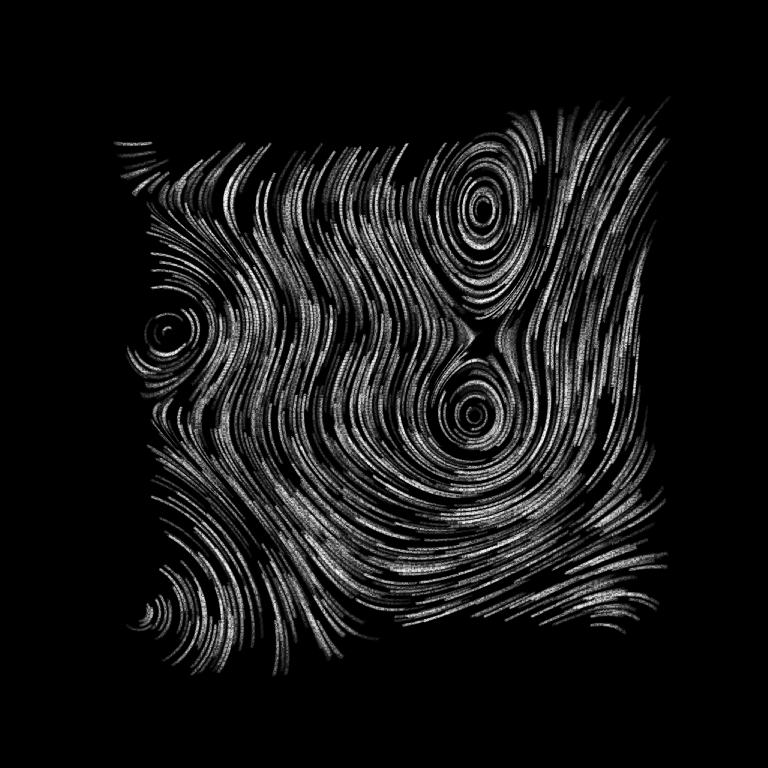
Write a Shadertoy shader that draws this background.

```glsl
// Grainy white particle trails drifting through a field of vortices on black.
#define STEPS 38
#define STEP_LENGTH 0.0033
#define SEED_CELLS 180.0
#define SEED_CHANCE 0.092
#define SLOW_SPEED 2.3
#define GAIN 0.95
#define GRAIN_CELLS 512.0
#define SEED_LOW vec2(0.187, 0.185)
#define SEED_HIGH vec2(0.828, 0.815)

float hash(vec2 p) {
    return fract(sin(dot(p, vec2(127.1, 311.7))) * 43758.5);
}

// Gradient of one Gaussian hill (height > 0) or hollow (height < 0).
vec2 slope(vec2 p, vec2 center, vec2 size, float height) {
    vec2 d = (p - center) / size;
    return -height * exp(-0.5 * dot(d, d)) * d / size;
}

// Velocity along the contours of the stream function.
vec2 flow(vec2 p) {
    // Broad valley with two hollows, which carries the main U-shaped stream
    vec2 g = slope(p, vec2(0.62, 0.68), vec2(0.25, 0.34), -1.0);
    g += slope(p, vec2(0.632, 0.715), vec2(0.06, 0.09), -0.38);
    g += slope(p, vec2(0.628, 0.438), vec2(0.07), -0.44);
    // Ripples that give the left arm its S-bend
    g += slope(p, vec2(0.45, 0.76), vec2(0.08), -0.08);
    g += slope(p, vec2(0.47, 0.60), vec2(0.10, 0.07), 0.13);
    g += slope(p, vec2(0.43, 0.43), vec2(0.08), -0.09);
    // Vortices on the left
    g += slope(p, vec2(0.257, 0.578), vec2(0.10, 0.085), 0.45);
    g += slope(p, vec2(0.193, 0.212), vec2(0.14), 0.8);
    // Outer hills and a hollow that bend the stream at the borders
    g += slope(p, vec2(0.32, 0.98), vec2(0.15), 0.6);
    g += slope(p, vec2(0.90, 1.02), vec2(0.22), -0.6);
    g += slope(p, vec2(1.0, 0.65), vec2(0.20), 0.7);
    g += slope(p, vec2(0.78, 0.205), vec2(0.13), 0.36);
    g += slope(p, vec2(0.60, 0.08), vec2(0.12), 0.3);
    return vec2(-g.y, g.x);
}

// Sparse soft dots inside the square where particles start.
float seeds(vec2 p) {
    vec2 cell = floor(p * SEED_CELLS);
    vec2 start = (cell + 0.5) / SEED_CELLS;
    bool outside = any(lessThan(start, SEED_LOW)) || any(greaterThan(start, SEED_HIGH));
    if (outside || hash(cell) > SEED_CHANCE) return 0.0;
    vec2 jitter = vec2(hash(cell + 17.3), hash(cell + 41.9)) - 0.5;
    float r = length(fract(p * SEED_CELLS) - 0.5 - 0.15 * jitter);
    float strength = hash(cell + 73.1);
    return mix(0.25, 1.4, strength * strength) * smoothstep(0.5, 0.08, r);
}

// Light gathered by walking upstream from a point.
float trails(vec2 p, float offset) {
    float light = 0.0;
    for (int i = 0; i < STEPS; i++) {
        vec2 v = flow(p);
        v /= length(v) + SLOW_SPEED;
        if (i == 0) p -= v * STEP_LENGTH * offset;
        float age = float(i) / float(STEPS);
        light += seeds(p) * length(v) * (1.0 - 0.7 * age * age);
        p -= v * STEP_LENGTH;
    }
    return light;
}

void mainImage(out vec4 fragColor, in vec2 fragCoord) {
    float side = min(iResolution.x, iResolution.y);
    vec2 uv = (fragCoord - 0.5 * iResolution.xy) / side + 0.5;

    // Fine grain breaks the trails into specks
    vec2 speck = floor(uv * GRAIN_CELLS);
    float grain = mix(0.45, 1.45, hash(speck + 5.7));
    float light = 1.0 - exp(-GAIN * trails(uv, hash(speck + 31.3)) * grain);
    fragColor = vec4(vec3(light), 1.0);
}
```
